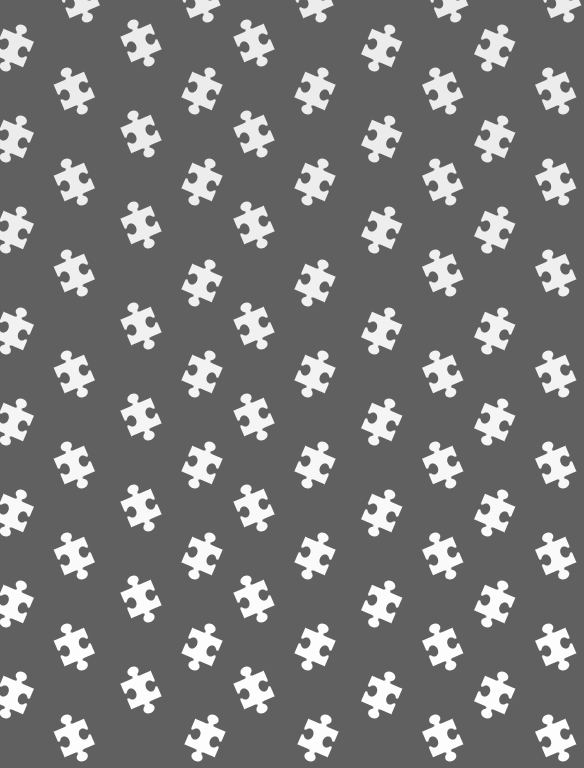
Reproduce this pattern procedurally as a Shadertoy shader.

```glsl
float smoothMin(float a, float b, float k) {
    float h = max(k - abs(a - b), 0.0) / k;
    return min(a, b) - 0.25 * h * h * k;
}

float box(vec2 p, vec2 halfSize) {
    vec2 d = abs(p) - halfSize;
    return length(max(d, 0.0)) + min(max(d.x, d.y), 0.0);
}

// Round head on a short neck, growing along +y from an edge at y = 0
float tab(vec2 p) {
    float head = (length((p - vec2(0.0, 6.4)) / vec2(5.7, 4.6)) - 1.0) * 5.0;
    float neck = box(p - vec2(0.0, 1.0), vec2(2.4, 4.0));
    return smoothMin(head, neck, 1.5);
}

// Two tabs on the long edges, two sockets in the short ones
float jigsawPiece(vec2 p) {
    p = abs(p);
    float body = box(p, vec2(16.5, 13.9));
    float solid = smoothMin(body, tab(p - vec2(0.0, 13.9)), 2.5);
    float socket = tab(vec2(p.y, 16.5 - p.x));
    return -smoothMin(-solid, socket, 2.0);
}

void mainImage(out vec4 fragColor, in vec2 fragCoord) {
    // The canvas is 768 units high, y measured down from the top
    float pixel = 768.0 / iResolution.y;
    vec2 p = vec2(fragCoord.x, iResolution.y - fragCoord.y) * pixel;
    vec3 color = vec3(0.378);

    // Mirrored groups, each with two interleaved lanes of paired columns
    for (int group = -1; group <= 1; group++)
    for (int lane = 0; lane < 2; lane++)
    for (int row = 0; row < 9 - (1 - lane); row++) {
        float lean = (group == 0) == (lane == 0) ? 1.0 : -1.0;
        vec2 center = vec2(141.0 + 240.7 * float(group), 91.0 * float(row));
        if (lane == 0) center.y += lean > 0.0 ? 43.0 : 48.0;
        else center.x += 61.0;

        // The lower block sits a little further down
        if (row >= (lane == 1 && lean > 0.0 ? 4 : 3)) center.y += 10.0;

        // Border rows of the second lane are nudged sideways
        if (lane == 1 && row == 0) {
            center += vec2(lean > 0.0 ? 5.0 : -2.0, -1.0);
            lean = 1.0;
        }
        if (row == 8 && lean < 0.0) center.x += 3.0;

        for (int column = 0; column < 2; column++) {
            vec2 q = p - center - vec2(113.0 * float(column), 0.0);
            if (length(q) > 32.0) continue;
            q *= vec2(lean, -1.0);
            float c = cos(0.405), s = sin(0.405);
            q = vec2(c * q.x + s * q.y, c * q.y - s * q.x);
            float cover = clamp(0.5 - jigsawPiece(q) / pixel, 0.0, 1.0);

            // Pieces brighten toward the bottom
            float tone = mix(0.925, 0.992, smoothstep(100.0, 700.0, center.y));
            color = mix(color, vec3(tone), cover);
        }
    }
    fragColor = vec4(color, 1.0);
}
```
